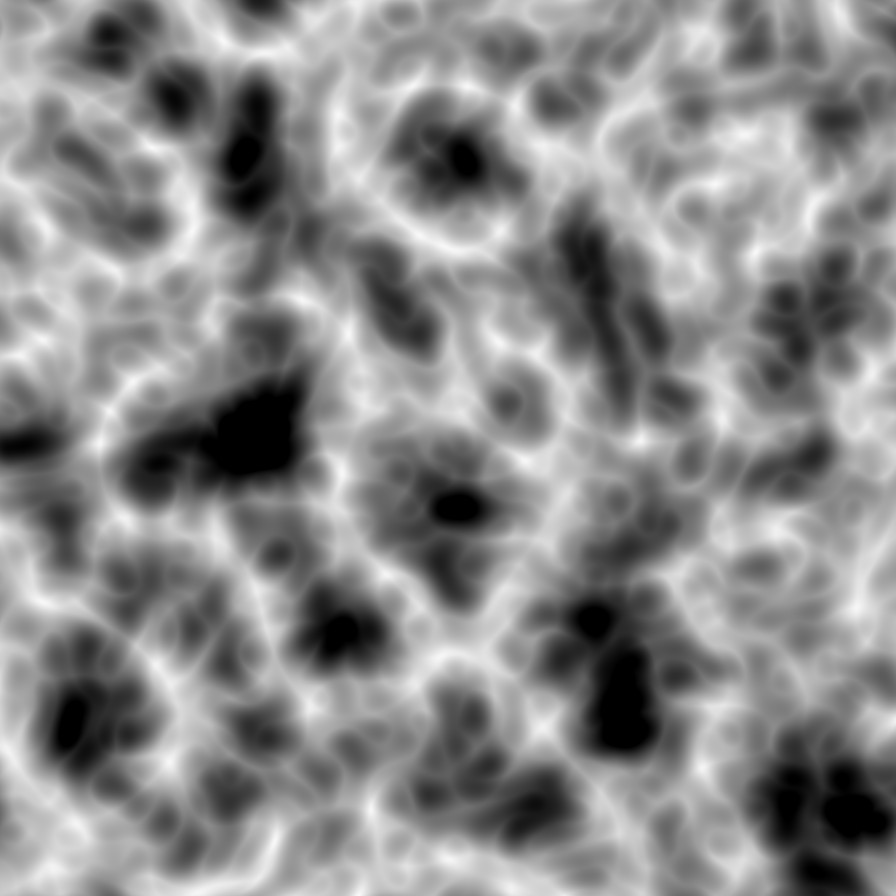
Give the GLSL for this texture, as a Shadertoy shader.

```glsl
const float BASE_CELLS = 5.0;       // coarsest noise cells across the canvas
const int   OCTAVES = 3;
const float GAIN = 0.5;             // amplitude ratio between octaves
const float LACUNARITY = 2.0;       // frequency ratio between octaves
const float CREASE_SOFTNESS = 0.012;
const float RIDGE_BRIGHTNESS = 1.03;
const float CONTRAST = 1.6;
const float OCTAVE_TURN = 0.65;     // radians, hides the lattice
const vec2  OCTAVE_SHIFT = vec2(17.3, 9.7);
const float TAU = 6.2831853;

// Integer hash of a lattice point, giving a unit gradient
vec2 latticeGradient(vec2 cell) {
    uvec2 q = uvec2(ivec2(cell) + 4096);
    uint h = q.x * 1597334677u ^ q.y * 3812015801u;
    h = (h ^ (h >> 15)) * 2246822519u;
    h = (h ^ (h >> 13)) * 3266489917u;
    h ^= h >> 16;
    float angle = TAU * float(h & 65535u) / 65536.0;
    return vec2(cos(angle), sin(angle));
}

float cornerRamp(vec2 cell, vec2 local, vec2 corner) {
    return dot(latticeGradient(cell + corner), local - corner);
}

float gradientNoise(vec2 p) {
    vec2 cell = floor(p);
    vec2 f = p - cell;
    vec2 fade = f * f * f * (f * (f * 6.0 - 15.0) + 10.0);
    float bottom = mix(cornerRamp(cell, f, vec2(0, 0)),
                       cornerRamp(cell, f, vec2(1, 0)), fade.x);
    float top = mix(cornerRamp(cell, f, vec2(0, 1)),
                    cornerRamp(cell, f, vec2(1, 1)), fade.x);
    return mix(bottom, top, fade.y);
}

// Sum of folded octaves: zero along creases, high inside the pockets
float turbulence(vec2 p) {
    float c = cos(OCTAVE_TURN), s = sin(OCTAVE_TURN);
    mat2 turn = mat2(c, s, -s, c);
    float sum = 0.0, amplitude = 1.0, softness = CREASE_SOFTNESS;
    for (int i = 0; i < OCTAVES; i++) {
        float n = gradientNoise(p);
        sum += amplitude * sqrt(n * n + softness * softness);
        p = turn * p * LACUNARITY + OCTAVE_SHIFT;
        amplitude *= GAIN;
        softness *= LACUNARITY;   // keeps crease blur even across octaves
    }
    return sum;
}

void mainImage(out vec4 fragColor, in vec2 fragCoord) {
    vec2 uv = fragCoord / iResolution.y;
    float grey = RIDGE_BRIGHTNESS - CONTRAST * turbulence(uv * BASE_CELLS);
    fragColor = vec4(vec3(clamp(grey, 0.0, 1.0)), 1.0);
}
```
